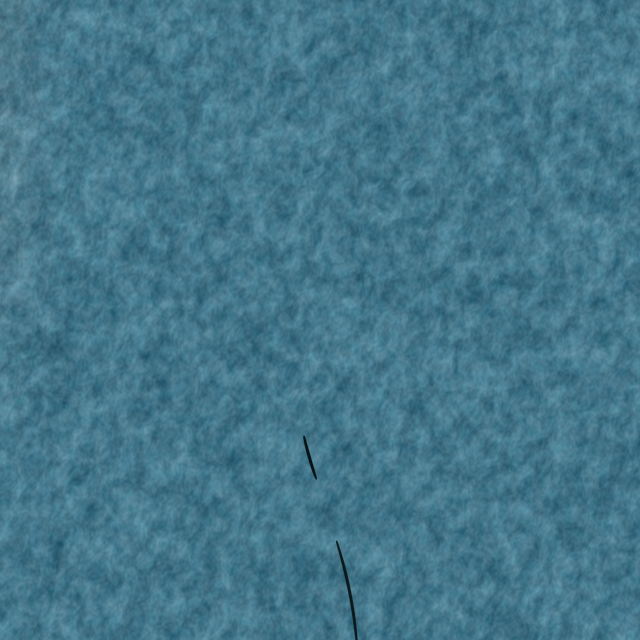
Give the GLSL for this texture, as a three.js fragment shader.

```glsl
// Soft blue felted cloth with two thin dark strands lying on it.
// Turned octaves of gradient noise, stretched along a slanted nap, give the
// mottling; the strands are bowed, tapered segments drawn by distance.

#define MEAN_COLOR vec3(0.264, 0.463, 0.543)
#define TONE_SHIFT vec3(0.176, 0.184, 0.180)
#define STRAND_COLOR vec3(0.025, 0.065, 0.075)
#define BLOTCH_SCALE 34.0
#define NAP_ANGLE 0.30
#define NAP_STRETCH 0.74
#define WARP 0.006
#define GREY_TINT 0.035
#define EDGE_FADE 0.05
#define STRAND_WIDTH 0.0024

varying vec2 vUv;

mat2 rotation(float angle) {
  float c = cos(angle), s = sin(angle);
  return mat2(c, s, -s, c);
}

// Unit gradient vector for a lattice point
vec2 gradient(vec2 cell) {
  vec3 p = fract(cell.xyx * vec3(0.1031, 0.1030, 0.0973));
  p += dot(p, p.yzx + 33.33);
  float angle = 6.28318 * fract((p.x + p.y) * p.z);
  return vec2(cos(angle), sin(angle));
}

float gradientNoise(vec2 p) {
  vec2 cell = floor(p), f = fract(p);
  vec2 blend = f * f * f * (f * (f * 6.0 - 15.0) + 10.0);
  vec2 right = vec2(1.0, 0.0), up = vec2(0.0, 1.0);
  float a = dot(gradient(cell), f);
  float b = dot(gradient(cell + right), f - right);
  float c = dot(gradient(cell + up), f - up);
  float d = dot(gradient(cell + 1.0), f - 1.0);
  return mix(mix(a, b, blend.x), mix(c, d, blend.x), blend.y);
}

// Mottled tone: mid-sized blotches first, then finer fibres
float feltTone(vec2 uv) {
  vec2 warp = vec2(gradientNoise(uv * 26.0 + 71.0), gradientNoise(uv * 26.0 + 137.0));
  vec2 p = rotation(NAP_ANGLE) * (uv + WARP * warp);
  p *= vec2(1.0, NAP_STRETCH) * BLOTCH_SCALE;
  float tone = 0.28 * gradientNoise(p * 0.3 + 211.0);
  float weight = 0.60;
  for (int i = 0; i < 4; i++) {
    tone += weight * gradientNoise(p + 53.0);
    p = rotation(0.65) * p * 1.83 + 19.0;
    weight *= 0.80;
  }
  return tone;
}

// Coverage of a strand from a to b, bowed sideways and thin at its ends
float strand(vec2 uv, vec2 a, vec2 b, float bow) {
  vec2 axis = b - a;
  float t = clamp(dot(uv - a, axis) / dot(axis, axis), 0.0, 1.0);
  vec2 side = normalize(vec2(-axis.y, axis.x));
  float arc = 4.0 * t * (1.0 - t);
  float dist = length(uv - a - axis * t - side * bow * arc);
  float halfWidth = STRAND_WIDTH * mix(0.45, 1.0, sqrt(arc));
  return 1.0 - smoothstep(halfWidth - 0.0012, halfWidth + 0.0012, dist);
}

void main() {
  // Cloth
  vec3 color = MEAN_COLOR + TONE_SHIFT * feltTone(vUv);

  // Faint warm-grey patches and a paler, greyer left border
  float grey = gradientNoise(vUv * 48.0 + 305.0) + 0.6 * gradientNoise(vUv * 95.0 + 401.0);
  color += GREY_TINT * grey * vec3(1.0, 0.0, -0.2);
  float border = 1.0 - smoothstep(0.0, 0.12, vUv.x);
  border *= smoothstep(0.25, 0.75, vUv.y);
  color += EDGE_FADE * border * vec3(1.0, 0.55, 0.25);

  // Dark strands
  float cover = strand(vUv, vec2(0.475, 0.318), vec2(0.494, 0.252), -0.001);
  cover = max(cover, 0.92 * strand(vUv, vec2(0.526, 0.154), vec2(0.558, -0.012), 0.005));
  color = mix(color, STRAND_COLOR, cover);

  gl_FragColor = vec4(color, 1.0);
}
```
